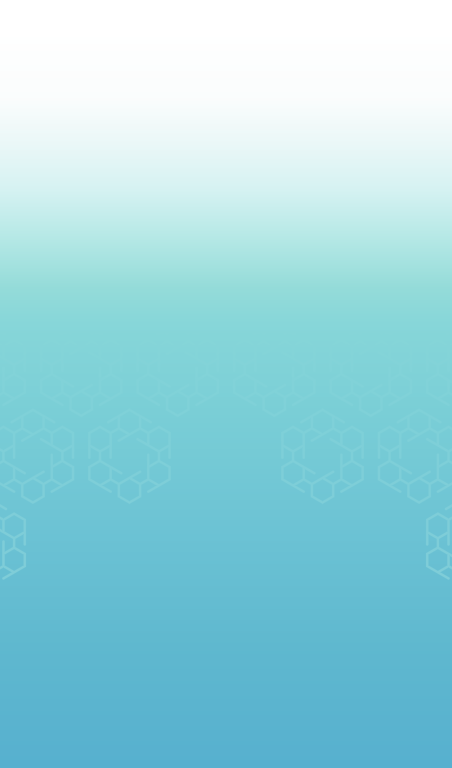
A Shadertoy shader for this background:

```glsl
// White-to-aqua vertical gradient with faint rings of linked hexagons.

// Ring lattice, in units of the canvas height
const float COLUMN_STEP = 0.1257;
const float ROW_STEP = 0.1130;
const float FIRST_ROW_Y = 0.5190;
const int ROW_COUNT = 3;

// Single ring
const float RING_RADIUS = 0.0443;
const float HEX_RADIUS = 0.0160;
const float HALF_STROKE = 0.0016;

// Line tint and its fade down the canvas
const vec3 LINE_COLOR = vec3(0.62, 0.88, 0.88);
const float LINE_OPACITY = 0.45;
const float FADE_START = 0.43;
const float FADE_END = 0.76;

const float COS30 = 0.8660254;

// Gradient stops: rgb colour, w = depth below the top edge
const int STOP_COUNT = 11;
const vec4 STOPS[STOP_COUNT] = vec4[](
    vec4(1.00, 1.00, 1.00, 0.04),
    vec4(0.98, 0.99, 0.99, 0.13),
    vec4(0.92, 0.97, 0.97, 0.185),
    vec4(0.84, 0.95, 0.95, 0.245),
    vec4(0.71, 0.91, 0.90, 0.31),
    vec4(0.58, 0.86, 0.85, 0.375),
    vec4(0.53, 0.84, 0.85, 0.42),
    vec4(0.48, 0.81, 0.84, 0.53),
    vec4(0.42, 0.76, 0.83, 0.70),
    vec4(0.37, 0.72, 0.81, 0.85),
    vec4(0.34, 0.69, 0.81, 1.00));

vec3 backgroundColor(float depth) {
    vec3 color = STOPS[0].rgb;
    for (int i = 1; i < STOP_COUNT; i++) {
        float blend = (depth - STOPS[i - 1].w) / (STOPS[i].w - STOPS[i - 1].w);
        color = mix(color, STOPS[i].rgb, clamp(blend, 0.0, 1.0));
    }
    return color;
}

float segmentDistance(vec2 p, vec2 a, vec2 b) {
    vec2 ab = b - a;
    return length(p - a - ab * clamp(dot(p - a, ab) / dot(ab, ab), 0.0, 1.0));
}

// Distance to the outline of a pointy-top hexagon
float hexOutline(vec2 p) {
    p = abs(p);
    return abs(max(p.x, dot(p, vec2(0.5, COS30))) - HEX_RADIUS * COS30);
}

// Six hexagons with bonds, rotating inner tails and mirrored outer tails
float ringDistance(vec2 p) {
    vec2 center = RING_RADIUS * vec2(COS30, 0.5);
    vec2 bondEnd = vec2(center.x, center.y - HEX_RADIUS);
    vec2 innerStart = HEX_RADIUS * vec2(-COS30, -0.5);
    vec2 innerEnd = HEX_RADIUS * vec2(-2.0 * COS30, 0.0);
    vec2 outerStart = HEX_RADIUS * vec2(COS30, -0.5);
    vec2 outerEnd = HEX_RADIUS * vec2(COS30, -1.5);
    mat2 sixthTurn = mat2(0.5, COS30, -COS30, 0.5);
    vec2 mirrored = vec2(abs(p.x), p.y);
    float d = 1.0;
    for (int i = 0; i < 6; i++) {
        vec2 local = p - center;
        d = min(d, hexOutline(local));
        d = min(d, segmentDistance(p, bondEnd, bondEnd * vec2(1.0, -1.0)));
        d = min(d, segmentDistance(local, innerStart, innerEnd));
        d = min(d, segmentDistance(mirrored - center, outerStart, outerEnd));
        p = sixthTurn * p;
        mirrored = sixthTurn * mirrored;
    }
    return d;
}

// Staggered rows whose middle gap widens toward the bottom
float patternDistance(vec2 p) {
    float d = 1.0;
    for (int i = 0; i < ROW_COUNT; i++) {
        float row = float(i);
        float stagger = 0.5 * (1.0 - mod(row, 2.0));
        float column = floor(p.x / COLUMN_STEP - stagger + 0.5) + stagger;
        if (abs(column) > 0.5 * row * row) {
            vec2 center = vec2(column * COLUMN_STEP, FIRST_ROW_Y - row * ROW_STEP);
            d = min(d, ringDistance(p - center));
        }
    }
    return d;
}

void mainImage(out vec4 fragColor, in vec2 fragCoord) {
    vec2 p = vec2(fragCoord.x - 0.5 * iResolution.x, fragCoord.y) / iResolution.y;
    float depth = 1.0 - p.y;
    float edge = 0.75 / iResolution.y;

    float line = 1.0 - smoothstep(-edge, edge, patternDistance(p) - HALF_STROKE);
    float fade = clamp((depth - FADE_START) / (FADE_END - FADE_START), 0.0, 1.0);
    vec3 color = mix(backgroundColor(depth), LINE_COLOR, line * fade * LINE_OPACITY);
    fragColor = vec4(color, 1.0);
}
```
